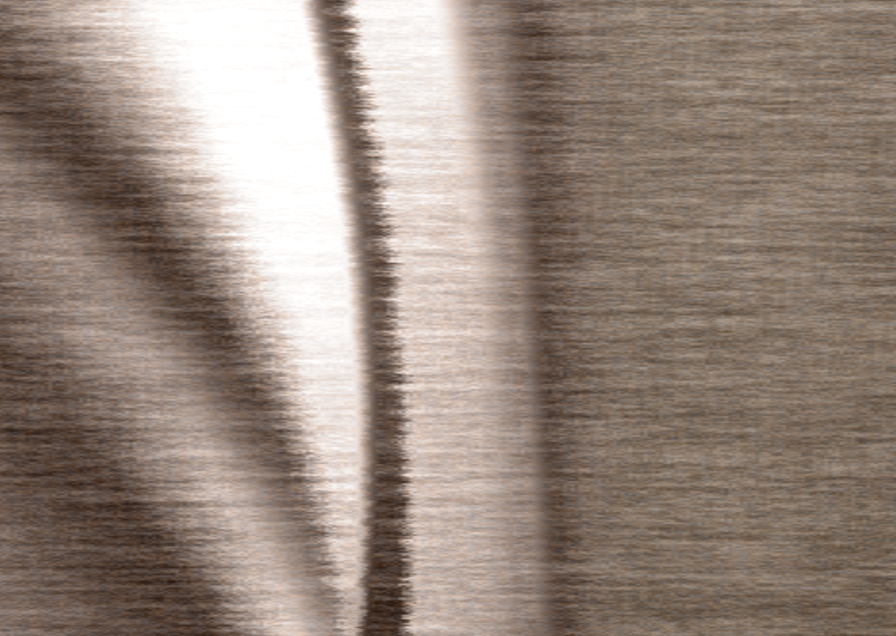
Reproduce this texture procedurally as a WebGL 2 fragment shader.

```glsl
#version 300 es
precision highp float;
// Brushed bronze sheet with soft curved folds and glossy highlights.
// Each row blends a chain of tones whose borders bend along parabolas;
// stretched value noise adds the horizontal brushing and fine grain.

uniform vec2 u_resolution;
out vec4 fragColor;

const vec3 WARM_TINT = vec3(0.058, -0.012, -0.050);
const vec3 OLIVE_TINT = vec3(-0.003, 0.004, -0.012);
const vec3 FLECK_TINT = vec3(0.045, 0.0, -0.045);

float hash(vec2 p) {
    return fract(sin(dot(p, vec2(127.1, 311.7))) * 43758.545);
}

float valueNoise(vec2 p) {
    vec2 cell = floor(p);
    vec2 f = fract(p);
    f = f * f * (3.0 - 2.0 * f);
    float low = mix(hash(cell), hash(cell + vec2(1.0, 0.0)), f.x);
    float high = mix(hash(cell + vec2(0.0, 1.0)), hash(cell + 1.0), f.x);
    return mix(low, high, f.y);
}

// Parabola through the values at the top, middle and bottom.
float bend(vec3 k, float t) {
    return k.x + t * (4.0 * k.y - 3.0 * k.x - k.z)
               + t * t * 2.0 * (k.x + k.z - 2.0 * k.y);
}

// Blends from the previous border to the next; state holds (border, tone).
vec2 foldTo(vec2 state, vec2 p, vec3 border, vec3 tone) {
    float next = max(bend(border, p.y), state.x + 0.004);
    float blend = smoothstep(state.x, next, p.x);
    return vec2(next, mix(state.y, bend(tone, p.y), blend));
}

// Tone of the smooth folded sheet; p.y runs downward.
float foldedSheet(vec2 p) {
    vec2 s = vec2(bend(vec3(-0.9, -0.35, 0.0), p.y), 0.45);
    // Lower left valley, its lit flank and the long diagonal crease
    s = foldTo(s, p, vec3(-0.51, -0.05, 0.225), vec3(0.40, 0.31, 0.24));
    s = foldTo(s, p, vec3(-0.20, 0.13, 0.325), vec3(0.45, 0.57, 0.80));
    s = foldTo(s, p, vec3(-0.085, 0.228, 0.374), vec3(0.34, 0.29, 0.56));
    // Main highlight
    s = foldTo(s, p, vec3(0.20, 0.335, 0.390), vec3(1.01, 0.96, 0.68));
    s = foldTo(s, p, vec3(0.33, 0.388, 0.396), vec3(1.00, 0.96, 0.66));
    // Narrow central crease
    s = foldTo(s, p, vec3(0.362, 0.418, 0.410), vec3(0.37, 0.35, 0.19));
    s = foldTo(s, p, vec3(0.370, 0.428, 0.443), vec3(0.37, 0.35, 0.20));
    // Second highlight falling into the right crease
    s = foldTo(s, p, vec3(0.400, 0.455, 0.465), vec3(0.97, 0.82, 0.71));
    s = foldTo(s, p, vec3(0.480, 0.528, 0.530), vec3(0.98, 0.77, 0.66));
    s = foldTo(s, p, vec3(0.532, 0.576, 0.592), vec3(0.57, 0.54, 0.51));
    s = foldTo(s, p, vec3(0.588, 0.606, 0.627), vec3(0.35, 0.33, 0.31));
    // Flat right side
    s = foldTo(s, p, vec3(0.640, 0.668, 0.665), vec3(0.46, 0.45, 0.42));
    s = foldTo(s, p, vec3(0.82, 0.82, 0.82), vec3(0.51, 0.48, 0.42));
    s = foldTo(s, p, vec3(1.02, 1.02, 1.02), vec3(0.48, 0.44, 0.38));
    return s.y;
}

// Horizontal scratches: octaves from long strokes to short grain.
float brushing(vec2 uv) {
    float sum = 0.0;
    vec2 scale = vec2(5.0, 130.0);
    for (int i = 0; i < 4; i++) {
        float octave = float(i);
        sum += valueNoise(uv * scale + octave * 17.3) - 0.5;
        scale *= vec2(3.6, 1.42);
    }
    return sum;
}

void main() {
    vec2 uv = gl_FragCoord.xy / u_resolution;
    vec2 p = vec2(uv.x, 1.0 - uv.y);

    // Scratches nudge the reflection sideways as well as its brightness
    float scratch = brushing(uv);
    float tone = foldedSheet(p + vec2(scratch * 0.006, 0.0));
    float glare = smoothstep(0.80, 1.0, tone);
    tone += scratch * mix(0.105, 0.035, glare);

    // Bronze tint fades out in the glare
    float tintFade = 1.0 - smoothstep(0.78, 1.0, tone);
    vec3 color = vec3(tone) + WARM_TINT * mix(0.15, 1.0, tintFade);
    color += OLIVE_TINT * smoothstep(0.58, 0.72, uv.x);

    // Faint coloured flecks
    float fleck = valueNoise(uv * vec2(150.0, 260.0) + 41.0) - 0.5;
    color += FLECK_TINT * fleck * mix(0.3, 1.0, tintFade);

    fragColor = vec4(clamp(color, 0.0, 1.0), 1.0);
}
```
